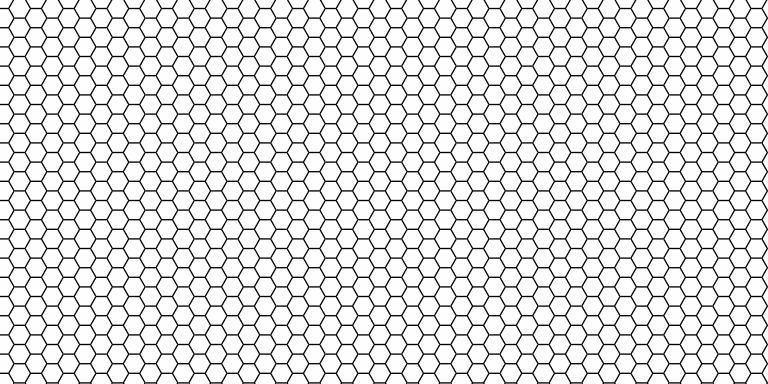
Give the GLSL for this pattern, as a Shadertoy shader.

```glsl
// Regular honeycomb of thin black outlines on white, with flat-topped cells.
// Two interleaved rectangular lattices give the nearest cell centre, and
// the distance to that cell's border is turned into an antialiased line.

const float ROWS = 20.0;               // cells down the canvas
const float COLUMN_PAIRS = 11.725;     // horizontal repeats per canvas height
const vec2  PHASE = vec2(0.098, 0.057);// lattice origin, in repeats
const float LINE_WIDTH = 0.070;        // stroke width, in cell heights
const vec3  PAPER = vec3(0.997);
const vec3  INK = vec3(0.01);

const float SQRT3 = sqrt(3.0);
const vec2  PERIOD = vec2(SQRT3, 1.0); // one repeat, in cell heights

// Offset of p from the nearest hexagon centre
vec2 nearestCellOffset(vec2 p) {
    vec2 a = (fract(p / PERIOD + 0.5) - 0.5) * PERIOD;
    vec2 b = (fract(p / PERIOD) - 0.5) * PERIOD;
    return dot(a, a) < dot(b, b) ? a : b;
}

// Distance from a point inside the unit-height hexagon to its border
float hexBorderDistance(vec2 q) {
    q = abs(q);
    return 0.5 - max(q.y, dot(q, vec2(0.5 * SQRT3, 0.5)));
}

void mainImage(out vec4 fragColor, in vec2 fragCoord) {
    // Canvas to lattice coordinates, measured in cell heights
    vec2 uv = fragCoord / iResolution.y;
    vec2 p = (uv * vec2(COLUMN_PAIRS, ROWS) - PHASE) * PERIOD;
    float pixel = ROWS / iResolution.y;

    // Outline coverage over one pixel
    float border = hexBorderDistance(nearestCellOffset(p));
    float ink = clamp((0.5 * LINE_WIDTH - border) / pixel + 0.5, 0.0, 1.0);

    fragColor = vec4(mix(PAPER, INK, ink), 1.0);
}
```
